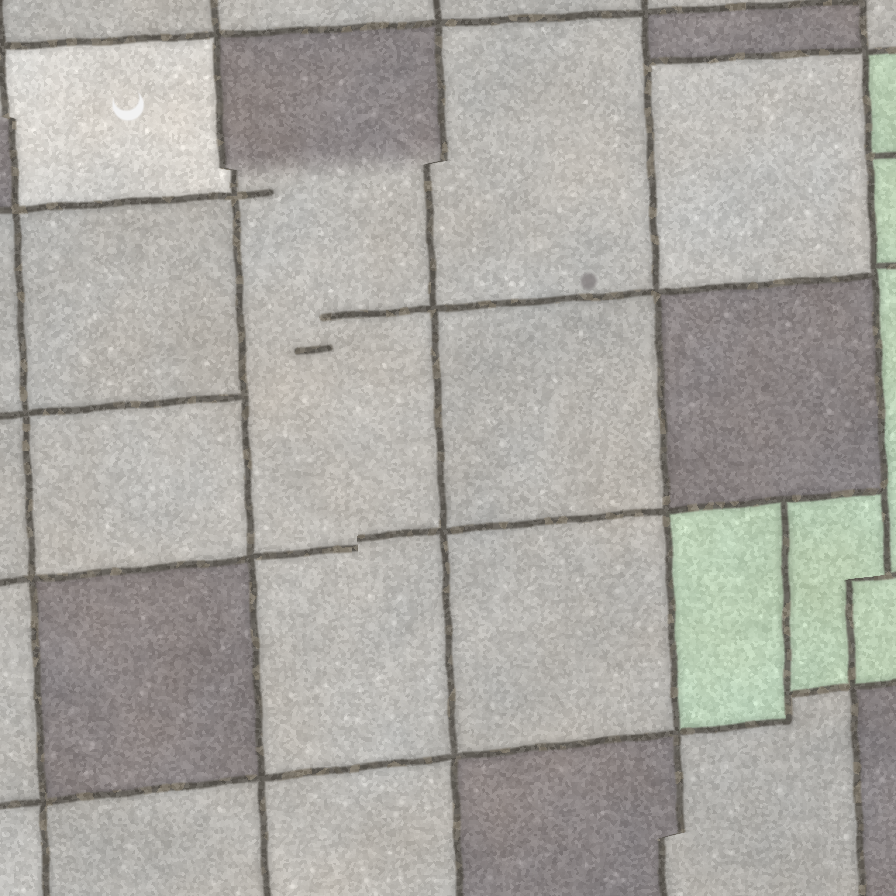
Give the GLSL for this texture, as a WebGL 1 fragment shader.

```glsl
precision highp float;
// Worn paving: five columns of slabs in slight perspective, with jogged and broken joints.
// Column and row joints are found in a sheared space; each slab gets a tone by its index,
// then cellular grain, layered-sine stains and dirty grooves are laid on top.
uniform vec2 u_resolution;

const vec3 PALE = vec3(0.73, 0.72, 0.70);
const vec3 BRIGHT = vec3(0.84, 0.83, 0.81);
const vec3 DARK = vec3(0.54, 0.515, 0.515);
const vec3 GREEN = vec3(0.73, 0.81, 0.71);
const vec3 GROOVE = vec3(0.36, 0.345, 0.32);
const vec3 SAND = vec3(0.57, 0.53, 0.46);

float hash(vec2 p) {
  return fract(sin(dot(p, vec2(127.1, 311.7))) * 43758.5);
}

// x: distance to the nearest grain, y: random value of that grain
vec2 cellular(vec2 p) {
  vec2 cell = floor(p);
  vec2 best = vec2(9.0, 0.0);
  for (int j = -1; j <= 1; j++) {
    for (int i = -1; i <= 1; i++) {
      vec2 c = cell + vec2(float(i), float(j));
      float d = length(c + vec2(hash(c), hash(c + 17.3)) - p);
      if (d < best.x) best = vec2(d, hash(c + 5.9));
    }
  }
  return best;
}

// Rotated, warped sines for stains, roughly -1 to 1
float stains(vec2 p) {
  float sum = 0.0;
  float amp = 0.5;
  for (int i = 0; i < 5; i++) {
    sum += amp * sin(p.x + 1.3 * sin(p.y)) * sin(p.y * 1.1 + sin(p.x * 0.7));
    p = mat2(1.4, 1.1, -1.1, 1.4) * p + 2.3;
    amp *= 0.65;
  }
  return sum;
}

float segment(vec2 p, vec2 a, vec2 b) {
  vec2 along = b - a;
  float t = clamp(dot(p - a, along) / dot(along, along), 0.0, 1.0);
  return length(p - a - along * t);
}

float topJoint(float col) {
  return col > 4.5 ? 0.114 : 0.052;
}

// The four joints below the top one, for each column
vec4 rowJoints(float col, float x) {
  if (col < 1.5) return vec4(0.235, 0.464, 0.65, 0.9);
  if (col < 2.5) return vec4(0.235, 0.381, mix(0.648, 0.637, step(0.395, x)), 0.9);
  if (col < 3.5) return vec4(0.053, 0.381, 0.638, 0.9);
  if (col < 4.5) return vec4(0.111, 0.381, 0.638, mix(0.9, 0.868, step(0.868, x)));
  return vec4(0.239, 0.37, 0.739, 0.868);
}

float isAt(float a, float b) {
  return 1.0 - step(0.5, abs(a - b));
}

vec3 slabColor(float col, float row, vec2 q) {
  float darkRow = col < 0.5 ? 1.0 : col < 1.5 ? 4.0 : col < 2.5 ? 1.0 : col < 3.5 ? 5.0 : col < 4.5 ? 3.0 : 5.0;
  float dark = max(isAt(row, darkRow), isAt(col, 4.0) * isAt(row, 1.0));
  dark *= col < 0.5 ? smoothstep(0.12, 0.14, q.y) : 1.0;
  dark *= isAt(col, 2.0) > 0.5 ? 1.0 - smoothstep(0.185, 0.23, q.y) : 1.0;
  float green = isAt(col, 4.0) * isAt(row, 4.0) + isAt(col, 5.0) * step(0.5, row) * step(row, 4.5);
  vec3 base = PALE + (hash(vec2(col, row)) - 0.5) * 0.06 * (1.0 - isAt(col, 2.0));
  base = mix(base, BRIGHT, isAt(col, 1.0) * isAt(row, 1.0));
  return mix(mix(base, DARK, dark), GREEN, green);
}

void main() {
  vec2 p = gl_FragCoord.xy / u_resolution;
  p.y = 1.0 - p.y;
  float pixel = 1.0 / u_resolution.y;
  // Columns lean, rows climb to the right and fan out downward
  vec2 q = vec2(p.x - 0.045 * (p.y - 0.5), (p.y + 0.05 * p.x) / (1.0 - 0.065 * p.x));
  q += 0.0008 * vec2(sin(q.y * 90.0), sin(q.x * 75.0 + q.y * 9.0));

  // Column joints, each shifted sideways below its jog
  vec4 jog = vec4(0.132, 0.205, 0.213, 1.02);
  vec4 shift = smoothstep(jog - 0.002, jog + 0.002, vec4(q.y));
  vec4 edges = mix(vec4(0.022, 0.262, 0.51, 0.741), vec4(0.03, 0.275, 0.491, 0.718), shift);
  float lastEdge = mix(0.985, 0.94, smoothstep(0.737, 0.741, q.y));
  float joint = abs(q.x - lastEdge);
  float col = step(lastEdge, q.x);
  for (int i = 0; i < 4; i++) {
    joint = min(joint, abs(q.x - edges[i]));
    col += step(edges[i], q.x);
  }

  // Row joints; two of them break off inside the second full column
  float top = topJoint(col);
  vec4 rows = rowJoints(col, q.x);
  vec4 gaps = isAt(col, 2.0) * vec4(max(q.x - 0.315, 0.0), max(0.368 - q.x, 0.0), 0.0, 0.0);
  joint = min(joint, abs(q.y - top));
  float row = step(top, q.y);
  for (int i = 0; i < 4; i++) {
    joint = min(joint, length(vec2(q.y - rows[i], gaps[i])));
    row += step(rows[i], q.y);
  }
  joint = min(joint, segment(q, vec2(0.337, 0.417), vec2(0.372, 0.417)));
  joint = min(joint, segment(q, vec2(0.873, 0.638), vec2(0.866, 0.9)));

  // Stone surface: stains, coarse and fine grain
  vec2 fine = cellular(p * 260.0);
  vec2 coarse = cellular(p * 95.0 + 31.0);
  float stain = stains(p * 17.0);
  vec3 color = slabColor(col, row, q);
  color += 0.035 * stain + 0.10 * (fine.y - 0.5) + 0.035 * (coarse.y - 0.5);
  color += 0.07 * step(0.94, coarse.y) * (1.0 - smoothstep(0.1, 0.4, coarse.x));
  color += vec3(0.012, 0.0, -0.012) * stains(p * 9.0 + 4.0);

  // Pale chip and dark pebble
  float chip = max(length(p - vec2(0.143, 0.117)) - 0.017, 0.015 - length(p - vec2(0.141, 0.109)));
  color = mix(color, vec3(0.95), 1.0 - smoothstep(-pixel, pixel + 0.001, chip));
  color = mix(color, DARK * 0.9, 0.7 * (1.0 - smoothstep(0.006, 0.012, length(p - vec2(0.657, 0.314)))));

  // Grime beside the joints, then the grooves with patches of sand
  color *= 1.0 - 0.10 * (1.0 - smoothstep(0.003, 0.013, joint));
  float halfWidth = 0.0036 + 0.0012 * (coarse.y - 0.5);
  float groove = 1.0 - smoothstep(halfWidth - 0.0015, halfWidth + 0.001 + pixel, joint);
  vec3 fill = mix(GROOVE, SAND, 0.6 * smoothstep(0.55, 0.95, coarse.y)) + 0.12 * (fine.y - 0.5);
  gl_FragColor = vec4(mix(color, fill, groove * 0.92), 1.0);
}
```
